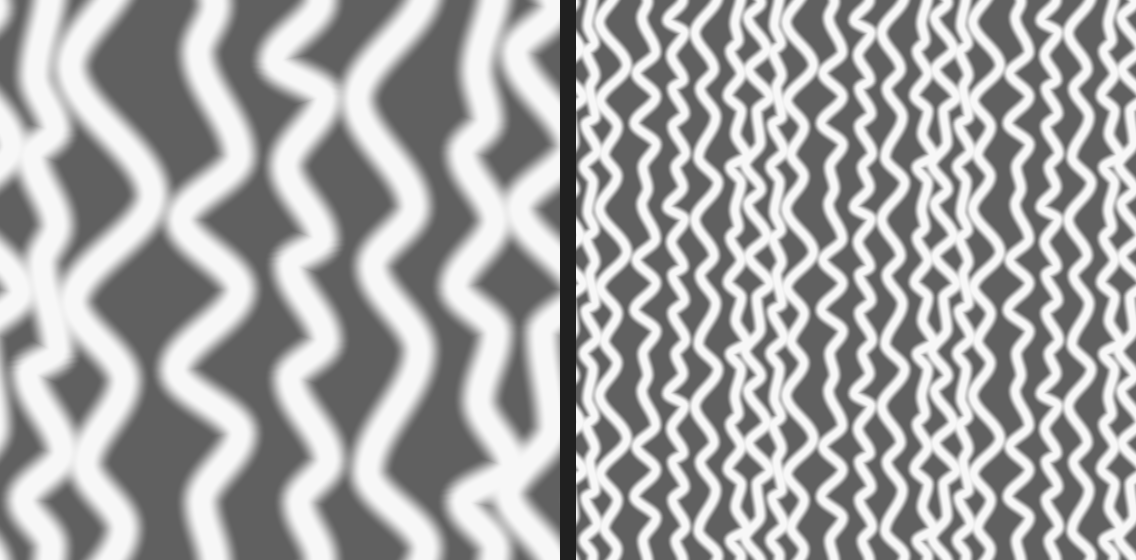
Left, the tile; right, the same tile 3 across and 3 down.
A WebGL 1 fragment shader for this pattern:

```glsl
precision highp float;
// Seven soft white strands wander up a grey ground, swinging left and right
// between unevenly spaced turning points. Each strand is drawn by its distance
// to short chords of its centre line; all indices wrap so the tile is seamless.

#define STRANDS 7.0
#define CHORDS 12
#define CORE_RADIUS 0.0104
#define OUTER_RADIUS 0.0475
#define SWING 0.29
#define TURN_JITTER 0.7
#define BUNCHING 0.042
#define SEED 3.7
#define GROUND_GREY 0.375
#define STRAND_GREY 0.97

uniform vec2 u_resolution;

float hash(vec2 p) {
  return fract(sin(dot(p, vec2(127.1, 311.7)) + SEED) * 43758.5453);
}

// Resting position: even spacing, drawn together on one side of the tile.
float strandBase(float strand) {
  return (strand + 0.74) / STRANDS
    - BUNCHING * sin(6.2831853 * (strand + 0.7) / STRANDS);
}

// 6, 8 or 10 turns: an even number lets the sides alternate across the wrap.
float turnCount(float strand) {
  return 6.0 + 2.0 * mod(strand + 2.0 + max(strand - 4.0, 0.0), 3.0);
}

// Height of a turning point, in units of the mean turn spacing.
float turnHeight(float strand, float turn, float count) {
  return turn + TURN_JITTER * (hash(vec2(strand, mod(turn, count))) - 0.5);
}

// Sideways reach of a turning point, alternating in sign.
float turnOffset(float strand, float turn, float count) {
  float side = 1.0 - 2.0 * mod(turn, 2.0);
  float reach = 0.05 + 1.8 * hash(vec2(strand + 31.0, mod(turn, count)));
  return side * reach * SWING / count;
}

// Centre line of a strand relative to its resting position.
float strandOffset(float strand, float y) {
  float count = turnCount(strand);
  float height = y * count;
  float turn = floor(height + 0.5);
  if (height < turnHeight(strand, turn, count)) turn -= 1.0;
  float low = turnHeight(strand, turn, count);
  float high = turnHeight(strand, turn + 1.0, count);
  return mix(turnOffset(strand, turn, count),
             turnOffset(strand, turn + 1.0, count),
             smoothstep(low, high, height));
}

float segmentDistance(vec2 p, vec2 a, vec2 b) {
  vec2 along = b - a;
  float t = clamp(dot(p - a, along) / dot(along, along), 0.0, 1.0);
  return length(p - a - along * t);
}

// Distance to the part of a strand that lies within reach of the point.
float strandDistance(float strand, vec2 p) {
  float nearest = 1.0;
  float y = p.y - OUTER_RADIUS;
  float rise = 2.0 * OUTER_RADIUS / float(CHORDS);
  vec2 start = vec2(strandOffset(strand, y), y);
  for (int i = 0; i < CHORDS; i++) {
    y += rise;
    vec2 end = vec2(strandOffset(strand, y), y);
    nearest = min(nearest, segmentDistance(p, start, end));
    start = end;
  }
  return nearest;
}

void main() {
  vec2 uv = gl_FragCoord.xy / u_resolution;
  float ground = 1.0;
  for (float strand = 0.0; strand < STRANDS; strand += 1.0) {
    // Shortest sideways way to the strand, across the tile edge if need be.
    float x = fract(uv.x - strandBase(strand) + 0.5) - 0.5;
    if (abs(x) < 0.35 * SWING + OUTER_RADIUS) {
      // Soft edges of neighbouring strands melt together where they touch.
      float nearest = strandDistance(strand, vec2(x, uv.y));
      ground *= smoothstep(CORE_RADIUS, OUTER_RADIUS, nearest);
    }
  }
  gl_FragColor = vec4(vec3(mix(STRAND_GREY, GROUND_GREY, ground)), 1.0);
}
```
